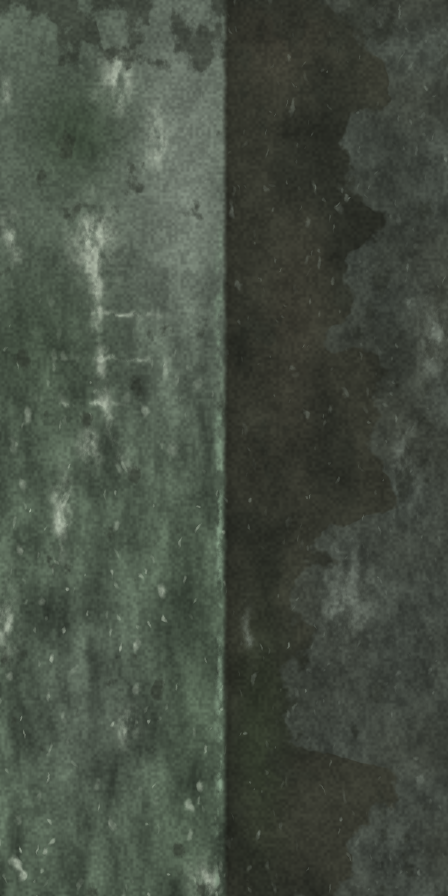
A Shadertoy shader for this texture:

```glsl
#define SEAM_X 0.502
#define MOSS vec3(0.285, 0.335, 0.280)
#define PALE vec3(0.445, 0.480, 0.440)
#define DEEP_MOSS vec3(0.215, 0.265, 0.205)
#define UMBER vec3(0.215, 0.222, 0.185)
#define SOOT vec3(0.150, 0.162, 0.137)
#define SLATE vec3(0.272, 0.298, 0.270)
#define CHALK vec3(0.700, 0.740, 0.670)
#define GRAIN 0.24
#define MOTTLE 0.40

float hash(vec2 p) {
    vec3 a = fract(vec3(p.xyx) * 0.1031);
    a += dot(a, a.yzx + 33.33);
    return fract((a.x + a.y) * a.z);
}
float noise(vec2 p) {
    vec2 i = floor(p), f = fract(p);
    f = f * f * (3.0 - 2.0 * f);
    return mix(mix(hash(i), hash(i + vec2(1, 0)), f.x),
               mix(hash(i + vec2(0, 1)), hash(i + vec2(1, 1)), f.x), f.y);
}
float fbm(vec2 p) {
    float sum = 0.0, amp = 0.5;
    for (int i = 0; i < 5; i++) {
        sum += amp * noise(p);
        p = mat2(1.6, 1.2, -1.2, 1.6) * p + 7.3;
        amp *= 0.5;
    }
    return sum;
}
float glow(vec2 p, vec2 centre, vec2 radius) {
    vec2 d = (p - centre) / radius;
    return exp(-dot(d, d));
}
float band(float y, float lo, float hi) {
    return smoothstep(-0.03, 0.03, y - lo) * smoothstep(-0.03, 0.03, hi - y);
}

// Bright chips scattered over a jittered grid
float chips(vec2 p, float cells, float density) {
    vec2 g = p * vec2(cells, cells * 0.6), id = floor(g);
    float sum = 0.0;
    for (int j = -1; j <= 1; j++)
    for (int i = -1; i <= 1; i++) {
        vec2 c = id + vec2(i, j) + cells;
        float h = hash(c), tilt = hash(c + 51.0);
        vec2 d = g + cells - c - vec2(hash(c + 11.0), hash(c + 23.0));
        d.x += 0.8 * d.y * (tilt - 0.5);
        vec2 size = vec2(0.13 + 0.10 * tilt, 0.12 + 0.20 * hash(c + 37.0));
        sum += step(h, density) * smoothstep(1.3, 0.3, length(d / size)) * (0.3 + 0.7 * h / density);
    }
    return sum;
}

// Mossy pale panel with rubbed highlights
vec3 leftPanel(vec2 p, vec2 w, float rough) {
    vec3 c = mix(MOSS, PALE, 0.30 * smoothstep(0.7, 1.6, p.y));
    c = mix(c, PALE, 0.75 * glow(w, vec2(0.41, 1.64), vec2(0.15, 0.50)));
    c = mix(c, DEEP_MOSS, 0.80 * glow(w, vec2(0.17, 1.70), vec2(0.10, 0.12)));
    c = mix(c, DEEP_MOSS, 0.50 * glow(w, vec2(0.08, 1.24), vec2(0.16, 0.20)));
    c = mix(c, DEEP_MOSS, 0.30 * glow(w, vec2(0.42, 0.45), vec2(0.10, 0.45)));
    c = mix(c, SLATE * 1.15, 0.50 * glow(w, vec2(0.20, 0.42), vec2(0.16, 0.25)));
    c *= 1.0 + 0.9 * (fbm(p * vec2(28, 8)) - 0.48) * smoothstep(1.7, 0.9, p.y);
    const vec4 smears[10] = vec4[10](
        vec4(0.26, 1.82, 0.035, 0.065), vec4(0.35, 1.69, 0.025, 0.06),
        vec4(0.21, 1.45, 0.045, 0.09), vec4(0.025, 1.47, 0.018, 0.05),
        vec4(0.005, 1.80, 0.012, 0.04), vec4(0.14, 0.85, 0.018, 0.09),
        vec4(0.015, 0.62, 0.020, 0.09), vec4(0.285, 0.38, 0.025, 0.04),
        vec4(0.47, 0.03, 0.035, 0.04), vec4(0.20, 1.00, 0.022, 0.04));
    float rub = 0.0;
    for (int i = 0; i < 10; i++) rub += glow(w, smears[i].xy, smears[i].zw);
    // Bent run with short crossing scratches
    float bend = 0.205 + 0.09 * pow(clamp((1.42 - p.y) / 0.5, 0.0, 1.0), 2.2);
    rub += 0.7 * glow(w, vec2(bend, p.y), vec2(0.013, 1)) * band(p.y, 0.95, 1.50);
    for (int i = 0; i < 3; i++) {
        float k = float(i);
        rub += 0.7 * glow(w, vec2(0.27 - 0.04 * k * (k - 1.0), 1.297 - 0.095 * k), vec2(0.08, 0.007))
             * smoothstep(0.40, 0.58, rough);
    }
    c = mix(c, CHALK, clamp(rub * smoothstep(0.2, 0.85, rough), 0.0, 0.75));
    float fleck = chips(w, 24.0, 0.20) + 0.8 * chips(w, 47.0, 0.15);
    c = mix(c, CHALK, min(fleck * rough * mix(1.3, 0.2, smoothstep(0.9, 1.4, p.y)), 0.85));
    // Broken pale rim along the seam
    float rim = glow(p, vec2(SEAM_X - 0.012, p.y), vec2(0.010, 1)) * smoothstep(1.9, 1.0, p.y);
    return mix(c, vec3(0.45, 0.53, 0.45), rim * smoothstep(0.38, 0.68, rough));
}

// Dark panel with a ragged slate layer
vec3 rightPanel(vec2 p, vec2 w, float rough) {
    vec3 c = mix(UMBER, SOOT, 0.7 * smoothstep(0.42, 0.68, fbm(p * vec2(9, 5) + 4.0)));
    c = mix(c, vec3(0.26, 0.25, 0.21), 0.6 * glow(w, vec2(0.62, 1.92), vec2(0.08, 0.12)));
    c = mix(c, vec3(0.26, 0.25, 0.21), 0.5 * glow(w, vec2(0.66, 1.25), vec2(0.06, 0.25)));
    c = mix(c, vec3(0.21, 0.25, 0.18), 0.6 * glow(w, vec2(0.58, 0.35), vec2(0.06, 0.28)));
    float edge = 0.78 + 0.07 * band(p.y, 1.40, 1.55) + 0.08 * band(p.y, 0.84, 1.21)
               - 0.10 * band(p.y, 0.32, 0.82) + 0.11 * band(p.y, 0.14, 0.29);
    float ragged = w.x - edge + 0.24 * (fbm(p * 12.0) - 0.48);
    ragged -= 0.13 * glow(w, vec2(0.85, 1.78), vec2(0.05, 0.07));
    float layer = smoothstep(-0.012, 0.012, ragged) * mix(0.45, 1.0, noise(p * 9.0));
    c = mix(c, SLATE * (0.75 + 0.5 * rough), layer);
    float haze = glow(w, vec2(0.77, 0.66), vec2(0.05, 0.09))
               + glow(w, vec2(0.905, 0.96), vec2(0.022, 0.07))
               + glow(w, vec2(0.97, 1.25), vec2(0.035, 0.08))
               + glow(w, vec2(0.555, 0.59), vec2(0.014, 0.06));
    c = mix(c, PALE, min(haze * smoothstep(0.2, 0.85, rough), 0.6));
    float fleck = chips(w, 35.0, 0.12) + 0.8 * chips(w, 61.0, 0.12);
    c = mix(c, PALE, min(fleck * rough, 0.7));
    return c * (1.0 - 0.22 * exp((SEAM_X - p.x) / 0.025));
}

void mainImage(out vec4 fragColor, in vec2 fragCoord) {
    vec2 p = fragCoord / iResolution.xy * vec2(1, 2);
    vec2 w = p + 0.04 * (vec2(fbm(p * 19.0), fbm(p * 19.0 + 31.0)) - 0.48);
    float rough = fbm(p * vec2(48, 28) + 9.0);
    float side = smoothstep(-0.008, 0.008, p.x - SEAM_X + 0.006 * (rough - 0.5));
    vec3 c = mix(leftPanel(p, w, rough), rightPanel(vec2(max(p.x, SEAM_X), p.y), w, rough), side);
    // Sooty flakes near the top
    float flakes = fbm(p * vec2(20, 15) + 17.0) + 0.23 * smoothstep(1.78, 2.0, p.y);
    c = mix(c, SOOT * 1.2, 0.55 * smoothstep(0.66, 0.78, flakes));
    // Stains and fine grain
    c *= 1.0 + MOTTLE * (fbm(p * 14.0 + 50.0) - 0.48) + GRAIN * (noise(p * 150.0) - 0.5);
    fragColor = vec4(clamp(c, 0.0, 1.0), 1.0);
}
```
